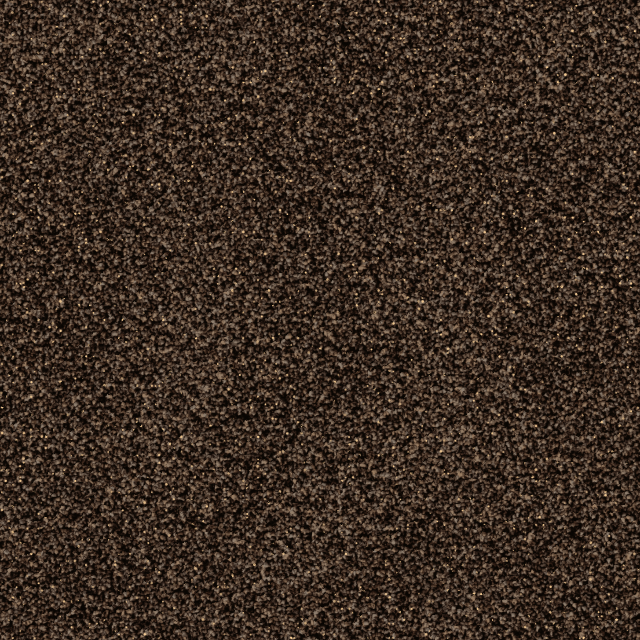
Reproduce this texture procedurally as a WebGL 1 fragment shader.

```glsl
precision highp float;

uniform vec2 u_resolution;

// Sizes, as features per canvas height
const float GRAIN_FREQ = 172.0;
const float GLINT_FREQ = 175.0;
const vec2 CLUMP_FREQ = vec2(46.0, 72.0);
const vec2 CRUMB_FREQ = vec2(104.0, 128.0);
const float GRIT_FREQ = 225.0;
const float PATCH_FREQ = 5.0;

// Strengths of each layer in the tone
const float CLUMP_AMOUNT = 1.0;
const float CRUMB_AMOUNT = 1.7;
const float GRIT_AMOUNT = 1.9;
const float PATCH_AMOUNT = 0.25;
const float DOME_AMOUNT = 2.4;
const float GRAIN_VARIATION = 1.3;
const float LIGHT_AMOUNT = 1.4;
const float CONTRAST = 2.0;
const float TONE_BIAS = -0.06;
const float WARP = 0.7;
const float GLINT_SHARE = 0.055;
const vec2 LIGHT_DIR = vec2(-0.35, 0.94);

// Turns that keep the noise lattices from lining up
const float CLUMP_TURN = 0.22;
const float CRUMB_TURN = 0.75;
const float GRIT_TURN = 1.2;

// Soil colours, from gaps to lit grains
const vec3 GAP = vec3(0.03, 0.018, 0.008);
const vec3 SHADOW = vec3(0.06, 0.04, 0.02);
const vec3 UMBER = vec3(0.145, 0.09, 0.065);
const vec3 EARTH = vec3(0.225, 0.158, 0.117);
const vec3 CLAY = vec3(0.31, 0.24, 0.19);
const vec3 DUST = vec3(0.41, 0.34, 0.28);
const vec3 LIT = vec3(0.57, 0.49, 0.41);
const vec3 GLINT = vec3(0.95, 0.79, 0.57);
const vec3 WARM_TINT = vec3(1.05, 0.99, 0.92);
const vec3 COOL_TINT = vec3(0.97, 1.01, 1.06);

vec3 hash3(vec2 p) {
  vec3 q = fract(vec3(p.xyx) * vec3(0.1031, 0.1030, 0.0973));
  q += dot(q, q.yxz + 33.33);
  return fract((q.xxy + q.yzz) * q.zyx);
}

vec2 turn(vec2 p, float angle) {
  float c = cos(angle);
  float s = sin(angle);
  return vec2(c * p.x - s * p.y, s * p.x + c * p.y);
}

vec2 gradient(vec2 cell) {
  return turn(vec2(1.0, 0.0), 6.2832 * hash3(cell).x);
}

float gradientNoise(vec2 p) {
  vec2 i = floor(p);
  vec2 f = p - i;
  vec2 u = f * f * f * (f * (f * 6.0 - 15.0) + 10.0);
  vec2 e = vec2(1.0, 0.0);
  float low = mix(dot(gradient(i), f), dot(gradient(i + e), f - e), u.x);
  float high = mix(dot(gradient(i + e.yx), f - e.yx),
                   dot(gradient(i + 1.0), f - 1.0), u.x);
  return mix(low, high, u.y);
}

// Nearest grain: offset from its centre (xy), its random tone and hue (zw)
vec4 nearestGrain(vec2 p) {
  vec2 cell = floor(p);
  vec4 grain = vec4(0.0);
  float nearest = 9.0;
  for (int y = -1; y <= 1; y++) {
    for (int x = -1; x <= 1; x++) {
      vec2 c = cell + vec2(float(x), float(y));
      vec3 h = hash3(c + 17.0);
      vec2 offset = p - c - h.xy;
      float d = dot(offset, offset);
      if (d < nearest) {
        nearest = d;
        grain = vec4(offset, h.z, fract(h.z * 37.0 + h.x));
      }
    }
  }
  return grain;
}

// Sparse bright mineral specks, 0 to 1
float glints(vec2 p) {
  vec2 cell = floor(p);
  vec3 h = hash3(cell + 71.0);
  float radius = mix(0.22, 0.42, h.y);
  vec2 centre = 0.4 + 0.2 * h.zy;
  float speck = 1.0 - smoothstep(radius * 0.6, radius * 1.2, length(p - cell - centre));
  return speck * step(h.x, GLINT_SHARE) * mix(0.5, 1.0, h.z);
}

float ramp(float a, float b, float t) {
  return clamp((t - a) / (b - a), 0.0, 1.0);
}

vec3 soilColour(float t) {
  vec3 c = mix(GAP, SHADOW, ramp(0.0, 0.11, t));
  c = mix(c, UMBER, ramp(0.11, 0.315, t));
  c = mix(c, EARTH, ramp(0.315, 0.52, t));
  c = mix(c, CLAY, ramp(0.52, 0.73, t));
  c = mix(c, DUST, ramp(0.73, 0.90, t));
  return mix(c, LIT, ramp(0.90, 0.985, t));
}

vec3 soil(vec2 uv) {
  float clump = gradientNoise(turn(uv, CLUMP_TURN) * CLUMP_FREQ + 90.0);
  float crumb = gradientNoise(turn(uv, CRUMB_TURN) * CRUMB_FREQ + 150.0);
  float grit = gradientNoise(turn(uv, GRIT_TURN) * GRIT_FREQ + 300.0);
  float patches = gradientNoise(uv * PATCH_FREQ + 9.0);

  vec4 grain = nearestGrain(uv * GRAIN_FREQ + WARP * vec2(crumb, grit));
  float tone = TONE_BIAS + CLUMP_AMOUNT * clump + CRUMB_AMOUNT * crumb
             + GRIT_AMOUNT * grit + PATCH_AMOUNT * patches
             + DOME_AMOUNT * (0.42 - length(grain.xy))
             + GRAIN_VARIATION * (grain.z - 0.5) + LIGHT_AMOUNT * dot(grain.xy, LIGHT_DIR);

  // The logistic curve spreads the tones evenly over the ramp
  float level = 1.0 / (1.0 + exp(-CONTRAST * tone));
  vec3 colour = soilColour(level) * mix(WARM_TINT, COOL_TINT, grain.w);
  return mix(colour, GLINT, glints(uv * GLINT_FREQ) * smoothstep(0.05, 0.35, level));
}

void main() {
  // Four samples per pixel smooth the grain edges
  vec3 sum = vec3(0.0);
  for (int k = 0; k < 4; k++) {
    float s = float(k);
    vec2 shift = vec2(mod(s, 2.0), floor(s / 2.0)) * 0.5 - 0.25;
    sum += soil((gl_FragCoord.xy + shift) / u_resolution.y);
  }
  gl_FragColor = vec4(sum * 0.25, 1.0);
}
```
